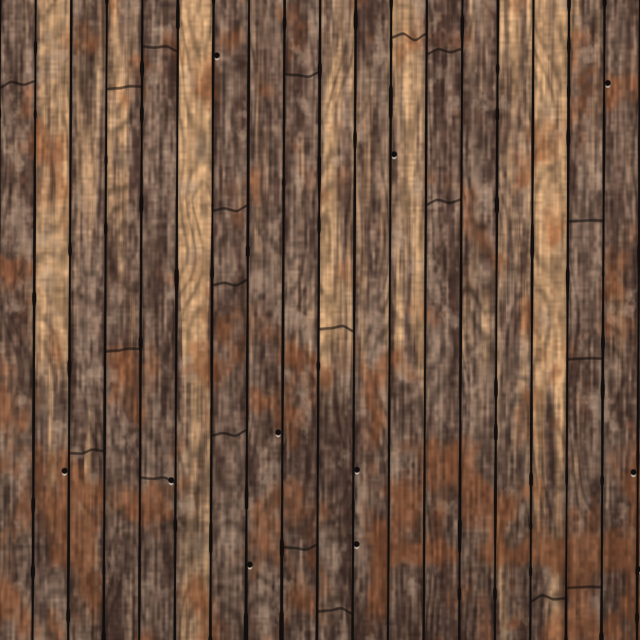
Write a Shadertoy shader that draws this texture.

```glsl
// Wall of weathered vertical wooden planks with grain, knots, rust stains and dark seams.

const float PLANKS = 18.0;          // planks across the canvas
const float SEAM_SHIFT = 0.04;      // in plank widths
const float LEAN = 0.09;            // sideways drift of seams, in plank widths
const float SEAM_HALF = 0.0014;     // half width of a seam
const float KNOT_ROWS = 3.0;        // knot cells along a plank
const float NAIL_ROWS = 5.0;        // nail and crack cells along a plank
const float RING_DEPTH = 0.30;
const float FIBRE_DEPTH = 0.34;

const vec3 DARK_WOOD = vec3(0.31, 0.225, 0.19);
const vec3 GREY_WOOD = vec3(0.56, 0.46, 0.39);
const vec3 TAN_WOOD = vec3(0.80, 0.63, 0.46);
const vec3 PALE_SCUFF = vec3(0.70, 0.59, 0.50);
const vec3 RUST = vec3(0.56, 0.33, 0.20);
const vec3 SEAM = vec3(0.07, 0.055, 0.05);

// How much bare tan wood each plank shows, left to right
const float BARE[18] = float[18](0.30, 0.85, 0.50, 0.60, 0.15, 1.00, 0.20, 0.25, 0.20,
                                 0.70, 0.45, 0.65, 0.15, 0.30, 0.75, 0.90, 0.45, 0.35);

float hash(vec2 p) {
    vec3 q = fract(vec3(p.xyx) * 0.1031);
    q += dot(q, q.yzx + 33.33);
    return fract((q.x + q.y) * q.z);
}

float noise(vec2 p) {
    vec2 i = floor(p), f = fract(p);
    f = f * f * (3.0 - 2.0 * f);
    return mix(mix(hash(i), hash(i + vec2(1, 0)), f.x),
               mix(hash(i + vec2(0, 1)), hash(i + vec2(1, 1)), f.x), f.y);
}

float fbm(vec2 p) {
    float sum = 0.0, amp = 0.5;
    for (int k = 0; k < 4; k++) {
        sum += amp * noise(p);
        p = p * 2.03 + 17.0;
        amp *= 0.5;
    }
    return sum / 0.9375;
}

// Strongest knot influence at a point: x = grain bend, y = knot core
vec2 knots(float u, float y, float id) {
    vec2 best = vec2(0.0);
    for (float k = -1.0; k <= 1.0; k++) {
        vec2 cell = vec2(id + 40.0, floor(y * KNOT_ROWS) + k + 7.0);
        float present = step(0.35, hash(cell));
        float knotY = (cell.y - 7.0 + 0.2 + 0.6 * hash(cell + 31.0)) / KNOT_ROWS;
        float knotU = mix(0.3, 0.7, hash(cell + 57.0));
        vec2 d = vec2(u - knotU, (y - knotY) * PLANKS);
        vec2 bend = d * vec2(1.0, 0.35), core = d * vec2(1.0, 0.65);
        best = max(best, present * vec2(exp(-4.0 * dot(bend, bend)),
                                        1.0 - smoothstep(0.1, 0.36, length(core))));
    }
    return best;
}

void mainImage(out vec4 fragColor, in vec2 fragCoord) {
    vec2 p = fragCoord / iResolution.xy;
    float px = 1.0 / iResolution.x;

    // Plank index and position across the plank
    float x = p.x * PLANKS + SEAM_SHIFT - LEAN * (p.y - 0.5);
    float id = floor(x), u = x - id;
    float seed = id * 19.0;
    float bare = BARE[int(mod(id, PLANKS))];

    // Fibres and broad mottling, stretched along the plank
    float fibre = 0.6 * noise(vec2(u * 13.0 + seed, p.y * 22.0))
                + 0.4 * noise(vec2(u * 9.0 + seed, p.y * 110.0));
    float mottle = fbm(vec2(u * 2.5 + seed, p.y * 7.0));
    vec3 color = mix(DARK_WOOD, GREY_WOOD, smoothstep(0.25, 0.8, 0.6 * mottle + 0.4 * fibre));

    // Bare tan wood, fading raggedly toward the bottom
    float streak = fbm(vec2(u * 4.0 + seed + 5.0, p.y * 4.0));
    float fade = mix(0.5, 1.0, smoothstep(0.3, 0.65, p.y + 0.4 * (streak - 0.5)));
    float wear = smoothstep(0.35, 0.95, bare * fade + 1.2 * (streak - 0.5));
    color = mix(color, TAN_WOOD, wear * (0.75 + 0.25 * fibre));

    // Growth rings bent around the knots
    vec2 knot = knots(u, p.y, id);
    float heart = u - mix(0.3, 0.7, hash(vec2(id, 3.0)));
    float phase = 5.0 * heart * heart + 2.6 * noise(vec2(u * 1.3 + seed, p.y * 8.0)) + 2.5 * knot.x;
    float ring = 0.5 + 0.5 * cos(6.2832 * phase);
    ring *= ring * (1.0 - smoothstep(0.3, 0.6, fwidth(phase)));
    color = mix(color, PALE_SCUFF, 0.4 * knot.y);
    color *= 1.0 - RING_DEPTH * ring * (0.4 + 0.6 * streak);
    color *= 1.0 + FIBRE_DEPTH * (fibre - 0.5);

    // Pale scuffs and fine saw marks
    float scuff = smoothstep(0.62, 0.8, fbm(p * vec2(34.0, 24.0) + 60.0));
    color = mix(color, PALE_SCUFF, 0.5 * scuff);
    color *= 1.0 + 0.14 * (noise(p * vec2(70.0, 240.0)) - 0.5);

    // Rust in the lower part, along the sides and in one low band
    float sides = 1.0 - smoothstep(0.0, 0.07, min(p.x, 1.0 - p.x));
    float low = 1.0 - smoothstep(0.25, 0.6, p.y);
    float bandY = (p.y - 0.135) / 0.018;
    float band = exp(-bandY * bandY) * smoothstep(0.55, 0.68, p.x);
    float stain = fbm(p * vec2(22.0, 14.0) + 9.0) + 0.12 * low + 0.15 * sides * low + 0.3 * band;
    color = mix(color, RUST * (0.75 + 0.5 * fibre), 0.6 * smoothstep(0.58, 0.85, stain));
    color *= mix(0.9, 1.04, smoothstep(0.0, 0.7, p.y));

    // Nail holes with a bright rim, and thin cross cracks
    vec2 cell = vec2(id + 80.0, floor(p.y * NAIL_ROWS) + 3.0);
    float markY = (cell.y - 3.0 + 0.2 + 0.6 * hash(cell)) / NAIL_ROWS;
    float nailU = hash(cell + 11.0) < 0.5 ? 0.1 : 0.88;
    vec2 nail = vec2((u - nailU) / PLANKS, p.y - markY);
    float hasNail = step(0.8, hash(cell + 23.0)), hasCrack = step(0.82, hash(cell + 47.0));
    color = mix(color, vec3(0.8, 0.74, 0.68), hasNail * (1.0 - smoothstep(0.002, 0.002 + 2.0 * px, length(nail + vec2(0.0, 0.004)))));
    color = mix(color, SEAM, hasNail * (1.0 - smoothstep(0.003, 0.003 + 2.0 * px, length(nail))));
    float crack = abs(p.y - markY - 0.012 * (noise(vec2(u * 3.0 + seed, 8.0)) - 0.5));
    color = mix(color, SEAM, 0.6 * hasCrack * (1.0 - smoothstep(0.0006, 0.0006 + 2.0 * px, crack)));

    // Seams of uneven width with shaded, chipped edges
    float edge = min(u, 1.0 - u) / PLANKS;
    float side = floor(x + 0.5) * 13.0;
    float chip = smoothstep(0.8, 0.95, noise(vec2(side, p.y * 28.0)));
    float halfWidth = SEAM_HALF * (0.7 + 0.6 * noise(vec2(side, p.y * 9.0)) + 0.9 * chip);
    color *= mix(0.78, 1.0, smoothstep(0.0, 0.007, edge));
    color = mix(SEAM, color, smoothstep(halfWidth - 0.5 * px, halfWidth + px, edge));

    fragColor = vec4(clamp(color, 0.0, 1.0), 1.0);
}
```
